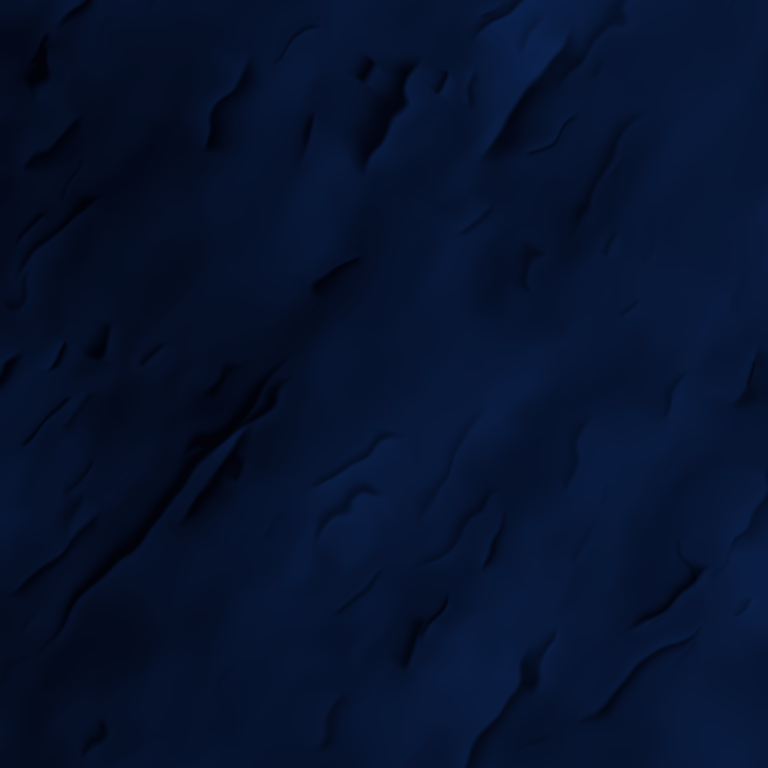
A three.js fragment shader for this texture:

```glsl
// Dark navy cloth with soft shading and scattered diagonal creases.
varying vec2 vUv;

const float PI = 3.14159265;
const vec3 DEEP_NAVY = vec3(0.002, 0.006, 0.040);
const vec3 LIT_NAVY = vec3(0.040, 0.125, 0.286);

vec2 hash2(vec2 p) {
  vec3 q = fract(p.xyx * vec3(0.1031, 0.1030, 0.0973));
  q += dot(q, q.yzx + 33.33);
  return fract((q.xx + q.yz) * q.zy);
}

float noise(vec2 p) {
  vec2 i = floor(p);
  vec2 f = fract(p);
  vec2 u = f * f * f * (f * (f * 6.0 - 15.0) + 10.0);
  float low = mix(hash2(i).x, hash2(i + vec2(1.0, 0.0)).x, u.x);
  float high = mix(hash2(i + vec2(0.0, 1.0)).x, hash2(i + 1.0).x, u.x);
  return mix(low, high, u.y) * 2.0 - 1.0;
}

vec2 turn(vec2 p, float angle) {
  float c = cos(angle);
  float s = sin(angle);
  return vec2(c * p.x + s * p.y, c * p.y - s * p.x);
}

// A tapered fold: dark falloff on one side of its edge, light on the other.
float crease(vec2 p, vec2 centre, float angle, float halfLength, float width) {
  vec2 q = turn(p - centre, angle);
  float t = q.x / halfLength;
  float taper = smoothstep(0.0, 0.7, 1.0 - t * t);
  float w = width * (0.3 + 0.7 * taper);
  float edge = smoothstep(-0.0045, 0.0045, q.y);
  float depth = max(q.y, 0.0) / w;
  float dark = edge * exp(-depth * depth);
  float light = (1.0 - edge) * exp(min(q.y, 0.0) / (w * 1.2));
  return taper * (0.45 * light - dark);
}

// One randomly placed crease in some of the cells of a grid.
float creaseField(vec2 p, float cells, float density, float seed) {
  vec2 home = floor(p * cells);
  float shade = 0.0;
  for (int y = -1; y <= 1; y++) {
    for (int x = -1; x <= 1; x++) {
      vec2 cell = home + vec2(float(x), float(y));
      vec2 place = hash2(cell + seed);
      vec2 form = hash2(cell + seed + 41.0);
      vec2 kind = hash2(cell + seed + 87.0);
      vec2 centre = (cell + 0.15 + 0.7 * place) / cells;
      float angle = 0.95 + 0.7 * (form.x - 0.5) + PI * step(0.6, kind.y);
      float halfLength = mix(0.22, 0.60, form.y) / cells;
      float width = mix(0.06, 0.20, place.y * form.x) / cells;
      float strength = step(kind.x, density) * mix(0.35, 1.0, place.x);
      shade += strength * crease(p, centre, angle, halfLength, width);
    }
  }
  return shade;
}

void main() {
  // Bend the cloth so that the creases wander.
  vec2 p = vUv;
  p += 0.016 * vec2(noise(vUv * 9.0), noise(vUv * 9.0 + 31.0));
  p += 0.009 * vec2(noise(vUv * 28.0 + 7.0), noise(vUv * 28.0 + 53.0));

  // Broad light from the upper right, with soft diagonal undulation.
  float shade = 0.60 + 0.32 * (vUv.x - 0.5) + 0.08 * (vUv.y - 0.5);
  vec2 along = turn(p, 0.95);
  shade += 0.12 * noise(p * 4.0 + 12.0);
  shade += 0.15 * noise(along * vec2(4.0, 9.0) + 5.0);
  shade += 0.09 * noise(along * vec2(9.0, 20.0) + 23.0);

  // One long fold that opens into a wide shadow.
  vec2 gentle = mix(vUv, p, 0.5);
  shade += 0.48 * crease(gentle, vec2(0.215, 0.34), 0.876, 0.27, 0.013);
  shade += 0.42 * crease(gentle, vec2(0.28, 0.39), 0.95 + PI, 0.09, 0.012);
  float band = length(turn(gentle - vec2(0.46, 0.66), 0.95) / vec2(0.19, 0.045));
  shade -= 0.24 * smoothstep(1.2, 0.2, band);

  // Scattered creases, with small sharp ones and bumps gathered in patches.
  float patches = smoothstep(-0.3, 0.4, noise(vUv * 4.5 + 71.0));
  shade += 0.54 * creaseField(p, 5.5, 0.72, 3.0);
  shade += 0.55 * patches * creaseField(p, 12.0, 0.50, 19.0);
  shade += 0.07 * patches * noise(along * vec2(18.0, 38.0) + 61.0);

  gl_FragColor = vec4(mix(DEEP_NAVY, LIT_NAVY, clamp(shade, 0.0, 1.15)), 1.0);
}
```
